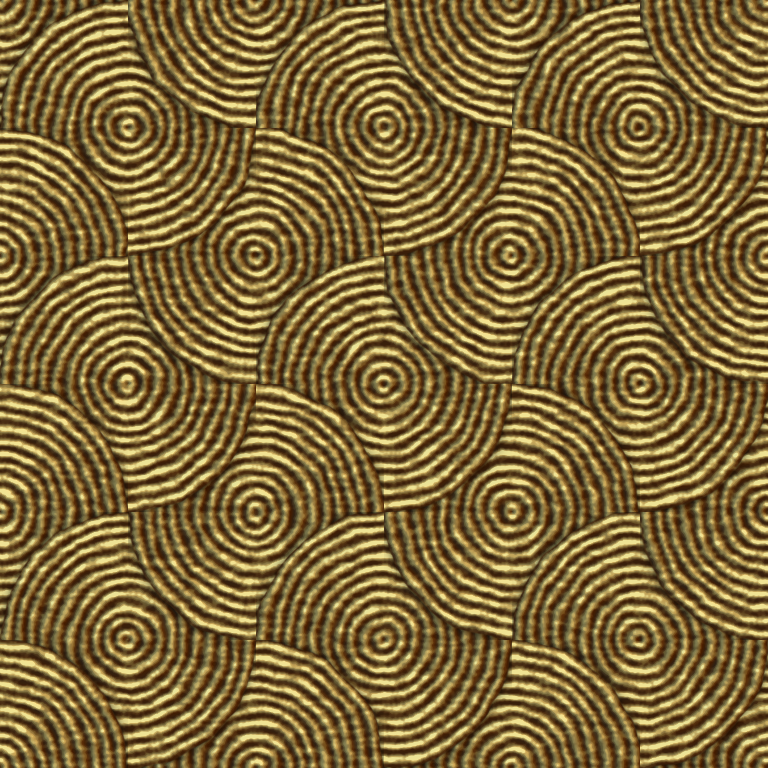
A WebGL 1 fragment shader for this pattern:

```glsl
precision highp float;
// Carved gold relief of overlapping discs, each engraved with concentric ridges.
// Every quarter tile lays one disc over its diagonal neighbour; ridge height and
// slope give the light, and gradient noise gives the hand-cut wobble and wear.

#define REPEATS 3.0        // tiles across and down
#define RADIUS 0.5         // disc radius, in tiles
#define RINGS 10.0         // ridges per disc
#define WOBBLE 0.017       // waviness of the ridges, in tiles
#define WOBBLE_SCALE 7.0
#define WEAR 0.42          // strength of the surface grain
#define RELIEF 0.20        // strength of the directional light
#define SHADOW 0.40        // darkness beside an overlapping edge
#define SHADOW_WIDTH 0.014
#define LIGHT vec2(-0.25, 0.97)

uniform vec2 u_resolution;

const float TAU = 6.28318;

vec2 gradient(vec2 p) {
  float angle = TAU * fract(sin(dot(p, vec2(127.1, 311.7))) * 43758.5);
  return vec2(cos(angle), sin(angle));
}

float gradientNoise(vec2 p) {
  vec2 i = floor(p);
  vec2 f = fract(p);
  vec2 u = f * f * f * (f * (f * 6.0 - 15.0) + 10.0);
  float a = dot(gradient(i), f);
  float b = dot(gradient(i + vec2(1.0, 0.0)), f - vec2(1.0, 0.0));
  float c = dot(gradient(i + vec2(0.0, 1.0)), f - vec2(0.0, 1.0));
  float d = dot(gradient(i + 1.0), f - 1.0);
  return mix(mix(a, b, u.x), mix(c, d, u.x), u.y);
}

// Tone from 0 to 1 mapped to the metal, from groove to highlight.
vec3 goldRamp(float tone) {
  vec3 color = mix(vec3(0.22, 0.12, 0.04), vec3(0.30, 0.19, 0.08), smoothstep(0.0, 0.2, tone));
  color = mix(color, vec3(0.42, 0.33, 0.16), smoothstep(0.2, 0.38, tone));
  color = mix(color, vec3(0.56, 0.48, 0.27), smoothstep(0.38, 0.62, tone));
  color = mix(color, vec3(0.76, 0.65, 0.36), smoothstep(0.62, 0.80, tone));
  return mix(color, vec3(0.94, 0.89, 0.58), smoothstep(0.80, 0.98, tone));
}

// Distance from the disc centre, bent by noise that differs for each disc.
float carvedDistance(vec2 fromCenter, vec2 tilePos) {
  vec2 discId = floor((tilePos - fromCenter) * 2.0 + 0.5);
  float bend = gradientNoise(tilePos * WOBBLE_SCALE + discId * 5.3);
  bend += 0.35 * gradientNoise(tilePos * WOBBLE_SCALE * 2.7 + discId * 3.1);
  return length(fromCenter) + WOBBLE * bend;
}

vec3 carvedDisc(vec2 fromCenter, float dist, float grain) {
  vec2 outward = fromCenter / max(length(fromCenter), 0.001);
  float phase = TAU * dist * RINGS / RADIUS;
  float height = 0.5 - 0.5 * cos(phase);
  float slope = sin(phase);

  // Ridges running across the light shine; those along it stay brown.
  float crest = mix(0.68, 0.97, outward.y * outward.y);
  float tone = mix(0.13, crest, height);
  tone -= RELIEF * slope * dot(outward, LIGHT);
  tone += WEAR * grain;

  // Cool and copper reflections on opposite flanks.
  vec3 tint = slope * outward.x * vec3(-0.06, 0.01, 0.05);
  return goldRamp(tone) + tint;
}

void main() {
  vec2 tilePos = gl_FragCoord.xy / u_resolution.y * REPEATS;
  float pixel = REPEATS / u_resolution.y;

  // Discs sit at the tile centre and at the tile corners.
  vec2 fromMiddle = fract(tilePos) - 0.5;
  vec2 fromCorner = fromMiddle - 0.5 * sign(fromMiddle);
  float middleOnTop = step(fromMiddle.x * fromMiddle.y, 0.0);
  vec2 upper = mix(fromCorner, fromMiddle, middleOnTop);
  vec2 lower = mix(fromMiddle, fromCorner, middleOnTop);
  float upperDist = carvedDistance(upper, tilePos);
  float lowerDist = carvedDistance(lower, tilePos);

  // Fine streaks and speckle of worn metal.
  float grain = gradientNoise(tilePos * vec2(17.0, 38.0));
  grain += 0.5 * gradientNoise(tilePos * 61.0 + 9.0);

  vec3 upperColor = carvedDisc(upper, upperDist, grain);
  vec3 lowerColor = carvedDisc(lower, lowerDist, grain);

  // Contact shadow just outside the upper disc, then the overlap itself.
  float gap = max(upperDist - RADIUS, 0.0);
  lowerColor *= 1.0 - SHADOW * exp(-gap / SHADOW_WIDTH);
  float outside = smoothstep(-pixel, pixel, upperDist - RADIUS);
  gl_FragColor = vec4(mix(upperColor, lowerColor, outside), 1.0);
}
```
